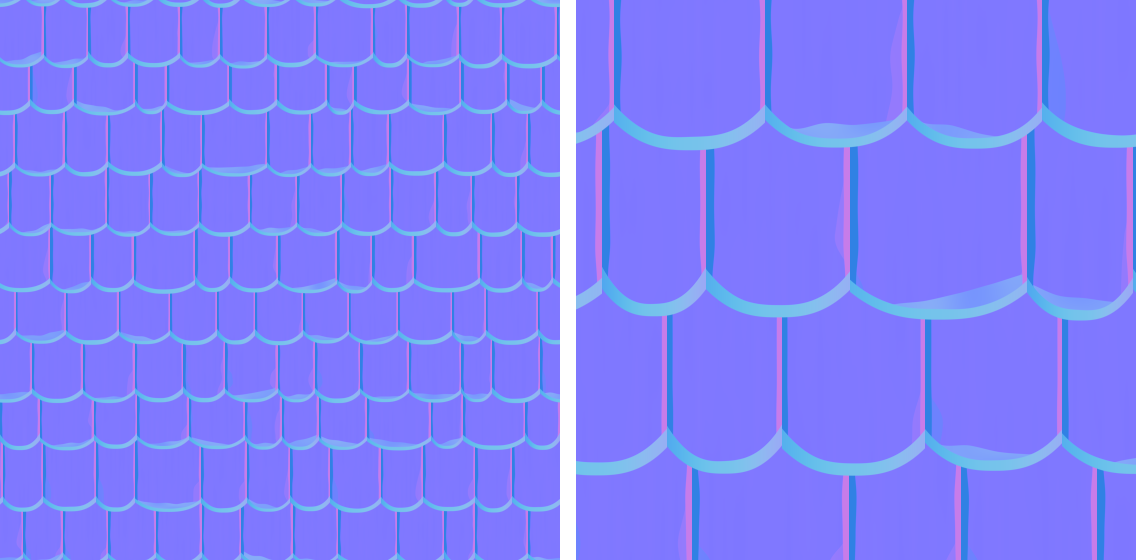
Left: the whole. Right: its middle third, enlarged.
This texture map is drawn by a WebGL 2 fragment shader. Its source:

```glsl
#version 300 es
precision highp float;
// Tangent-space normal map of overlapping roof shingles with rounded lower ends.
// Each course is split at jittered seams; bevels, chips and grain add slopes,
// and the summed slope is encoded as a colour. The pattern tiles in x and y.

#define COLUMNS 12.0
#define SEAM_JITTER 0.46
#define ARC_DEPTH 0.0165
#define ARC_POWER 2.6
#define LIP_WIDTH 0.0078
#define LEFT_BEVEL 0.0042
#define RIGHT_BEVEL 0.0034
#define CHIP_CHANCE 0.42
#define SIDE_WEAR_CHANCE 0.38
#define GRAIN 0.022
#define FACE_TILT -0.06

uniform vec2 u_resolution;
out vec4 fragColor;

const int ROWS = 10;
// Lower end of each course, measured downwards, and its sideways shift in columns
const float[10] ROW_END = float[10](0.013, 0.121, 0.205, 0.315, 0.422, 0.523, 0.615, 0.719, 0.803, 0.914);
const float[10] ROW_SHIFT = float[10](0.40, -0.12, 0.78, 0.50, 0.28, 0.06, 0.56, 0.78, 0.05, 0.09);

float hash(vec2 p) {
    vec3 q = fract(vec3(p.xyx) * 0.1031);
    q += dot(q, q.yzx + 33.33);
    return fract((q.x + q.y) * q.z);
}

float noise(vec2 p) {
    vec2 i = floor(p), f = fract(p);
    f = f * f * (3.0 - 2.0 * f);
    return mix(mix(hash(i), hash(i + vec2(1, 0)), f.x),
               mix(hash(i + vec2(0, 1)), hash(i + vec2(1, 1)), f.x), f.y);
}

float seamAt(float column, float row) {
    return column + SEAM_JITTER * (hash(vec2(mod(column, COLUMNS) + 3.0, row * 7.0 + 11.0)) - 0.5);
}

// 1 within 'width' of an edge, with a softened inner border
float band(float dist, float width, float aa) {
    return 1.0 - smoothstep(width - aa, width + aa, dist);
}

// Colour of the shingle at p (y down) in a course; alpha is its coverage
vec4 shingle(vec2 p, int course, float aa) {
    int r = course % ROWS;
    float row = float(r);

    // Locate the shingle between its two seams
    float c = p.x * COLUMNS - ROW_SHIFT[r];
    float column = floor(c);
    if (c < seamAt(column, row)) column -= 1.0;
    else if (c >= seamAt(column + 1.0, row)) column += 1.0;
    float left = seamAt(column, row), right = seamAt(column + 1.0, row);
    float toLeft = (c - left) / COLUMNS, toRight = (right - c) / COLUMNS;
    float halfWidth = 0.5 * (toLeft + toRight);
    float u = clamp((toLeft - halfWidth) / halfWidth, -1.0, 1.0);
    vec2 id = vec2(mod(column, COLUMNS) + 1.0, row + 41.0);

    // Distance to the rounded lower end and its outward direction
    float end = ROW_END[r] + float(course / ROWS)
              + 0.03 * (halfWidth - 0.042) + 0.003 * (hash(id + 5.0) - 0.5);
    float up = end - p.y;
    float au = abs(u);
    vec2 outward = vec2(sign(u) * ARC_DEPTH * ARC_POWER * pow(au, ARC_POWER - 1.0) / halfWidth, 1.0);
    float toEnd = (up - ARC_DEPTH * pow(au, ARC_POWER)) / length(outward);
    outward = normalize(outward);

    // Face with faint vertical grain
    vec2 local = vec2(toLeft, up) + id * 3.7;
    float grain = noise(local * vec2(260.0, 9.0)) + 0.5 * noise(local * vec2(90.0, 30.0)) - 0.75;
    vec2 slope = vec2(GRAIN * grain, FACE_TILT + 0.4 * GRAIN * grain);

    // Worn sides: wedges that widen and narrow along the seam
    float wedge = 0.014 * smoothstep(0.25, 0.9, noise(local * vec2(0.0, 28.0) + id))
                * smoothstep(0.11, 0.03, up);
    float wornRight = step(hash(id + 17.0), SIDE_WEAR_CHANCE) * band(toRight, wedge, aa);
    float wornLeft = step(hash(id + 29.0), SIDE_WEAR_CHANCE * 0.6) * band(toLeft, wedge, aa);
    slope += wornRight * vec2(0.16, 0.02) + wornLeft * vec2(-0.14, 0.08);

    // Chipped lower end: a tilted, slightly ragged cut above the lip
    float chipTop = 0.009 + 0.008 * hash(id + 61.0) + 0.022 * (hash(id + 73.0) - 0.5) * u
                  + 0.004 * (noise(local * vec2(55.0, 0.0)) - 0.5) + 0.003 * au * au;
    float chipped = step(hash(id + 83.0), CHIP_CHANCE);
    float chip = chipped * band(up, chipTop, aa);
    float facet = noise(local * vec2(38.0, 60.0));
    slope = mix(slope, vec2(0.14 * (facet - 0.55), 0.16 + 0.2 * facet), chip);

    // Side bevels, then the lip over them
    float wobble = 0.8 + 0.4 * noise(local * vec2(0.0, 45.0));
    slope = mix(slope, vec2(0.56, -0.03), band(toRight, RIGHT_BEVEL * wobble, aa));
    slope = mix(slope, vec2(-0.62, 0.01), band(toLeft, LEFT_BEVEL * wobble, aa));
    float lipWidth = LIP_WIDTH * (0.92 + 0.16 * noise(local * vec2(40.0, 0.0)) - 0.25 * chipped);
    vec2 lip = vec2(0.36 * outward.x - 0.08, 0.53 * outward.y);
    slope = mix(slope, lip, band(toEnd, lipWidth, aa));

    vec3 normal = vec3(slope, sqrt(max(0.0, 1.0 - dot(slope, slope))));
    return vec4(0.5 + 0.5 * normal, smoothstep(-aa, aa, toEnd));
}

void main() {
    vec2 p = gl_FragCoord.xy / u_resolution;
    p.y = 1.0 - p.y;
    float aa = 0.75 / min(u_resolution.x, u_resolution.y);

    // First course that can reach this height; it overlaps the next one
    int course = 0;
    for (int i = 0; i < ROWS; i++)
        if (p.y > ROW_END[i] + 0.004) course = i + 1;
    vec4 over = shingle(p, course, aa);
    vec4 under = shingle(p, course + 1, aa);
    fragColor = vec4(mix(under.rgb, over.rgb, over.a), 1.0);
}
```
